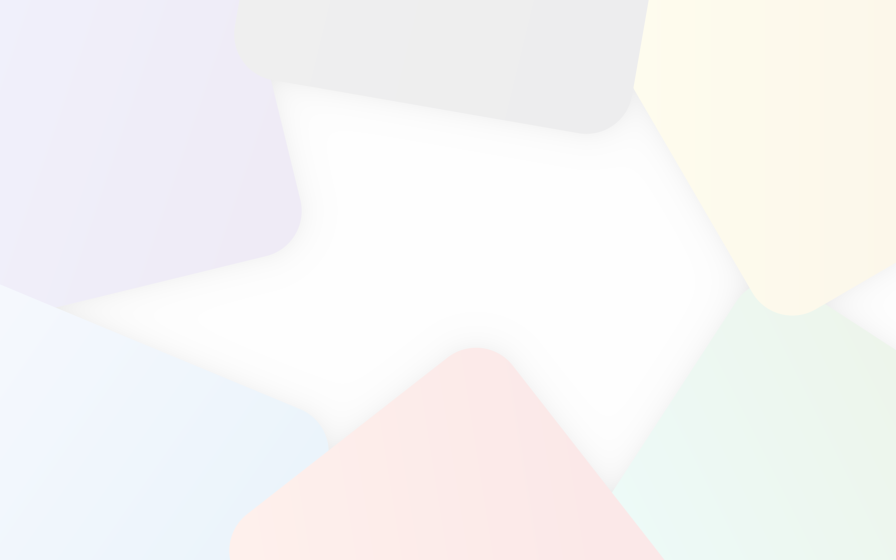
Reproduce this background procedurally as a WebGL 1 fragment shader.

```glsl
precision mediump float;
// Pale rounded cards tilt in from every side around an empty white centre.
// Each card is a rotated rounded-box distance with a two-colour gradient;
// soft shadows gather on the white ground below all the cards.

#define CORNER_RADIUS 0.083
#define SHADOW_REACH 0.022
#define SHADOW_DEPTH 0.035
#define GROUND vec3(0.996)

uniform vec2 u_resolution;

// Distance to a rounded box; size is signed and points inward from its corner.
float cardDistance(vec2 p, vec2 corner, float angle, vec2 size) {
  float c = cos(angle), s = sin(angle);
  vec2 local = mat2(c, -s, s, c) * (p - corner);
  vec2 q = abs(local - 0.5 * size) - 0.5 * abs(size) + CORNER_RADIUS;
  return length(max(q, 0.0)) + min(max(q.x, q.y), 0.0) - CORNER_RADIUS;
}

// Linear blend of two colours between two points.
vec3 gradient(vec2 p, vec2 start, vec2 end, vec3 first, vec3 last) {
  vec2 axis = end - start;
  return mix(first, last, clamp(dot(p - start, axis) / dot(axis, axis), 0.0, 1.0));
}

// Lays a card over the ink (rgb, premultiplied, plus coverage) and adds its shadow.
void addCard(inout vec4 ink, inout float light, float d, vec3 color) {
  float pixel = 1.0 / u_resolution.y;
  float cover = 1.0 - smoothstep(-0.75 * pixel, 0.75 * pixel, d);
  ink = mix(ink, vec4(color, 1.0), cover);
  light *= 1.0 - SHADOW_DEPTH * exp(-max(d, 0.0) / SHADOW_REACH);
}

void main() {
  vec2 p = gl_FragCoord.xy / u_resolution.y;
  vec4 ink = vec4(0.0);
  float light = 1.0;

  // Green, lower right
  addCard(ink, light,
    cardDistance(p, vec2(1.360, 0.531), -0.577, vec2(1.0, -1.0)),
    gradient(p, vec2(1.1, 0.1), vec2(1.6, 0.35),
      vec3(0.929, 0.980, 0.969), vec3(0.929, 0.961, 0.922)));

  // Yellow, upper right
  addCard(ink, light,
    cardDistance(p, vec2(1.385, 0.406), 0.527, vec2(1.0, 1.0)),
    gradient(p, vec2(1.13, 0.8), vec2(1.6, 0.8),
      vec3(0.996, 0.988, 0.933), vec3(0.988, 0.969, 0.918)));

  // Lavender, upper left
  addCard(ink, light,
    cardDistance(p, vec2(0.556, 0.5625), 0.240, vec2(-0.9, 0.9)),
    gradient(p, vec2(0.0, 1.0), vec2(0.53, 0.82),
      vec3(0.941, 0.941, 0.984), vec3(0.937, 0.922, 0.965)));

  // Grey, top
  addCard(ink, light,
    cardDistance(p, vec2(1.1146, 0.748), -0.172, vec2(-0.72, 0.9)),
    gradient(p, vec2(0.42, 0.95), vec2(1.12, 0.78),
      vec3(0.937), vec3(0.929, 0.929, 0.933)));

  // Blue, lower left
  addCard(ink, light,
    cardDistance(p, vec2(0.6125, 0.2375), -0.394, vec2(-1.0, -1.0)),
    gradient(p, vec2(0.0, 0.45), vec2(0.5, 0.1),
      vec3(0.961, 0.973, 0.994), vec3(0.922, 0.957, 0.984)));

  // Pink, bottom
  addCard(ink, light,
    cardDistance(p, vec2(0.8646, 0.4125), 0.663, vec2(-0.62, -1.0)),
    gradient(p, vec2(0.42, 0.1), vec2(1.05, 0.2),
      vec3(0.996, 0.941, 0.925), vec3(0.984, 0.910, 0.910)));

  // Cards over the shaded ground
  gl_FragColor = vec4(ink.rgb + (1.0 - ink.a) * GROUND * light, 1.0);
}
```
